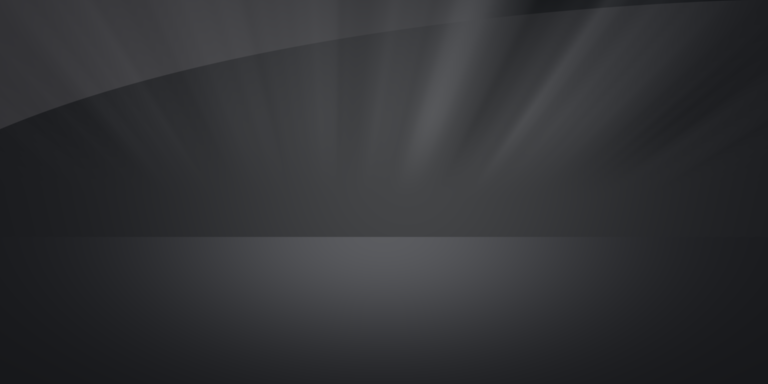
Give the GLSL for this background, as a Shadertoy shader.

```glsl
// A dim studio: a grey wall crossed by fanned light rays, a glossy floor lit
// from its back edge, and a large elliptical arc that tints the upper wall.
// Glows are Gaussians; rays are bands in slope space around one fan origin.

const float HORIZON = 0.383;
const vec2 FAN_ORIGIN = vec2(0.872, -0.016);
const vec2 ARC_CENTER = vec2(2.30, 0.247);
const vec2 ARC_RADII = vec2(2.75, 0.76);
const vec3 SHADOW = vec3(0.094, 0.098, 0.110);
const vec3 WALL_LIGHT = vec3(0.152, 0.152, 0.148);
const vec3 FLOOR_LIGHT = vec3(0.262, 0.262, 0.265);
const vec3 RAY_LIGHT = vec3(1.0, 1.0, 1.02);
const vec3 VEIL_TINT = vec3(1.04, 0.99, 1.0);

float hash(float n) {
    return fract(sin(n * 127.1) * 437.58) * 2.0 - 1.0;
}

// One-dimensional gradient noise
float gradientNoise(float x) {
    float cell = floor(x);
    float f = x - cell;
    float blend = f * f * f * (f * (f * 6.0 - 15.0) + 10.0);
    return 2.0 * mix(hash(cell) * f, hash(cell + 1.0) * (f - 1.0), blend);
}

float glow(vec2 p, vec2 center, vec2 spread) {
    vec2 d = (p - center) / spread;
    return exp(-0.5 * dot(d, d));
}

// Soft bump with its own falloff on each side
float beam(float s, float center, float leftWidth, float rightWidth) {
    float d = (s - center) / (s < center ? leftWidth : rightWidth);
    return exp(-d * d);
}

// Signed distance estimate to an ellipse, positive outside
float ellipse(vec2 p, vec2 center, vec2 radii) {
    vec2 q = (p - center) / radii;
    float k = length(q);
    return (k - 1.0) * k / max(length(q / radii), 1e-4);
}

float rays(vec2 p) {
    vec2 d = p - FAN_ORIGIN;
    float s = d.x / max(d.y, 0.05);

    // Main beams and the dark gaps between them
    float light = 0.085 * beam(s, 0.36, 0.07, 0.07);
    light += 0.055 * beam(s, 0.705, 0.025, 0.045);
    light += 0.050 * beam(s, 0.88, 0.16, 0.16);
    light += 0.022 * beam(s, 0.16, 0.035, 0.06);
    light += 0.018 * beam(s, 0.0, 0.22, 0.012);
    light += 0.022 * beam(s, -0.36, 0.10, 0.10);
    light += 0.020 * beam(s, -0.72, 0.12, 0.12);
    light -= 0.025 * beam(s, 0.55, 0.08, 0.06);
    light -= 0.035 * beam(s, 1.24, 0.10, 0.12);

    // Faint streaks at three scales
    float amount = 0.016;
    float frequency = 7.0;
    for (int i = 0; i < 3; i++) {
        light += amount * gradientNoise(s * frequency + 3.7 * float(i));
        amount *= 0.55;
        frequency *= 2.1;
    }
    float rise = smoothstep(0.47, 0.72, p.y);
    float sides = 1.0 - 0.75 * smoothstep(0.65, 1.1, abs(p.x - 1.0));
    return light * rise * sides;
}

vec3 wall(vec2 p, float pixel) {
    vec3 color = SHADOW;
    color += WALL_LIGHT * glow(p, vec2(1.06, 0.42), vec2(0.45, 0.36));
    color += 0.075 * glow(p, vec2(1.06, 0.92), vec2(0.55, 0.28));
    color += RAY_LIGHT * rays(p);

    // Tint beyond the arc: light on the left, dark on the right
    float outside = smoothstep(-pixel, pixel, ellipse(p, ARC_CENTER, ARC_RADII));
    float tint = mix(0.085, 0.025, smoothstep(0.3, 1.15, p.x));
    tint -= 0.085 * smoothstep(1.1, 1.5, p.x);
    return color + VEIL_TINT * tint * outside;
}

vec3 floorColor(vec2 p) {
    float depth = HORIZON - p.y;
    float lit = glow(vec2(p.x, depth), vec2(1.0, 0.0), vec2(0.41, 0.215));
    return SHADOW * mix(1.0, 0.92, depth / HORIZON) + FLOOR_LIGHT * lit;
}

void mainImage(out vec4 fragColor, in vec2 fragCoord) {
    vec2 p = fragCoord / iResolution.xy * vec2(2.0, 1.0);
    float pixel = 1.0 / iResolution.y;

    // Join wall and floor at the horizon
    float aboveFloor = smoothstep(-pixel, pixel, p.y - HORIZON);
    vec3 color = mix(floorColor(p), wall(p, pixel), aboveFloor);
    fragColor = vec4(clamp(color, 0.0, 1.0), 1.0);
}
```
